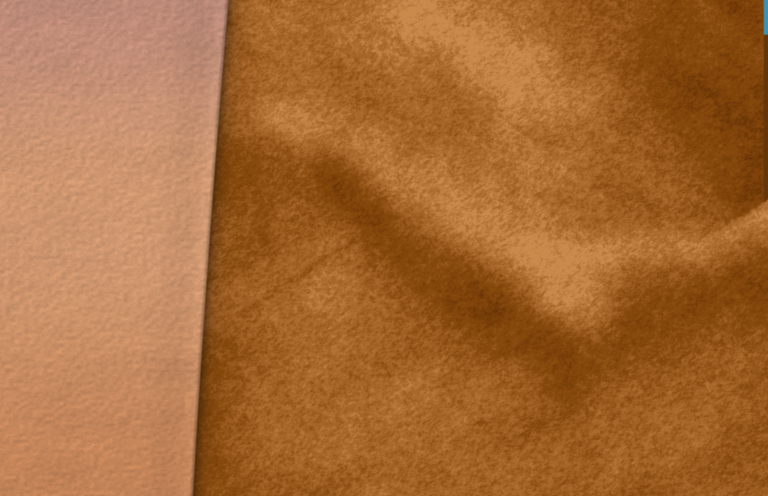
Reproduce this texture procedurally as a WebGL 1 fragment shader.

```glsl
precision highp float;
// Draped tan suede with soft folds, beside a smooth leather panel on the left.
uniform vec2 u_resolution;

// Lengths are in canvas heights.
const vec3 SUEDE_DEEP = vec3(0.38, 0.18, 0.015);
const vec3 SUEDE_DARK = vec3(0.52, 0.28, 0.045);
const vec3 SUEDE_MID = vec3(0.64, 0.385, 0.15);
const vec3 SUEDE_LIGHT = vec3(0.79, 0.54, 0.30);
const vec3 LEATHER_TOP = vec3(0.74, 0.54, 0.47);
const vec3 LEATHER_MID = vec3(0.81, 0.59, 0.435);
const vec3 LEATHER_LOW = vec3(0.76, 0.51, 0.34);
const vec3 BACKDROP = vec3(0.23, 0.58, 0.72);
const vec2 NAP_DIR = vec2(0.86, 0.51);
const vec2 SCRATCH_DIR = vec2(0.80, -0.60);
const float BASE_TONE = 0.36;
const float MOTTLE = 0.42;
const float NAP_DEPTH = 0.21;
const float PORE_DEPTH = 0.085;
const float SUEDE_RIGHT = 1.540;

float hash(vec2 p) {
  vec3 q = fract(vec3(p.xyx) * 0.1031);
  q += dot(q, q.yzx + 33.33);
  return fract((q.x + q.y) * q.z);
}

float noise(vec2 p) {
  vec2 i = floor(p), f = fract(p);
  f = f * f * (3.0 - 2.0 * f);
  return mix(mix(hash(i), hash(i + vec2(1.0, 0.0)), f.x),
             mix(hash(i + vec2(0.0, 1.0)), hash(i + 1.0), f.x), f.y);
}

float fbm(vec2 p) {
  float sum = 0.0, amp = 0.5;
  for (int i = 0; i < 5; i++) {
    sum += amp * noise(p);
    p = mat2(1.6, 1.2, -1.2, 1.6) * p + 7.3;
    amp *= 0.5;
  }
  return sum;
}

// Coordinates along and across a direction.
vec2 align(vec2 p, vec2 dir) {
  return vec2(dot(p, dir), dot(p, vec2(-dir.y, dir.x)));
}

// Soft elliptical patch.
float blob(vec2 p, vec2 center, vec2 radius) {
  vec2 d = (p - center) / radius;
  return exp(-dot(d, d));
}

// Soft band along the segment a-b.
float band(vec2 p, vec2 a, vec2 b, float width) {
  vec2 ab = b - a;
  float t = clamp(dot(p - a, ab) / dot(ab, ab), 0.0, 1.0);
  float d = length(p - a - ab * t) / width;
  return exp(-d * d);
}

// Upper edge of the fold that rises to the right.
float foldEdge(float x) {
  float d = max(x - 1.4, 0.0);
  return 0.515 + 0.3 * d + 1.8 * d * d;
}

float suedeTone(vec2 p) {
  vec2 q = p + 0.05 * (vec2(fbm(p * 5.0), fbm(p * 5.0 + 19.0)) - 0.5);
  float tone = BASE_TONE;
  // Broad light and shade
  tone += 0.24 * blob(q, vec2(0.82, 0.96), vec2(0.34, 0.20));
  tone += 0.34 * band(q, vec2(0.84, 0.98), vec2(1.04, 0.87), 0.070);
  tone += 0.20 * blob(q, vec2(1.12, 0.80), vec2(0.12, 0.04));
  tone += 0.28 * blob(q, vec2(1.08, 0.63), vec2(0.26, 0.13));
  tone += 0.28 * blob(q, vec2(0.66, 0.42), vec2(0.17, 0.14));
  tone += 0.18 * blob(q, vec2(0.76, 0.14), vec2(0.30, 0.20));
  tone += 0.10 * blob(q, vec2(1.40, 0.08), vec2(0.25, 0.15));
  tone -= 0.22 * blob(q, vec2(1.45, 0.85), vec2(0.20, 0.28));
  tone -= 0.14 * blob(q, vec2(0.50, 0.60), vec2(0.10, 0.20));
  tone -= 0.18 * blob(q, vec2(0.41, 0.10), vec2(0.08, 0.25));
  // Diagonal ridge and the valley below it
  float ridge = max(band(q, vec2(0.58, 0.77), vec2(0.76, 0.69), 0.055),
                max(band(q, vec2(0.76, 0.69), vec2(1.02, 0.49), 0.070),
                    band(q, vec2(1.02, 0.49), vec2(1.18, 0.36), 0.062)));
  float valley = max(band(q, vec2(0.67, 0.66), vec2(0.82, 0.50), 0.055),
                     band(q, vec2(0.82, 0.50), vec2(1.13, 0.29), 0.085));
  tone += 0.32 * ridge - 0.36 * valley;
  // Right fold: lit crest, shaded underside, dark crease above
  float crest = max(band(q, vec2(1.08, 0.50), vec2(1.38, 0.49), 0.040),
                    band(p, vec2(1.38, 0.49), vec2(1.56, 0.57), 0.045));
  tone += 0.36 * crest + 0.24 * blob(q, vec2(1.17, 0.42), vec2(0.10, 0.08));
  tone -= 0.24 * band(q, vec2(1.27, 0.34), vec2(1.52, 0.40), 0.085);
  float above = p.y - foldEdge(p.x);
  tone -= 0.50 * smoothstep(-0.008, 0.012, above) * exp(-max(above, 0.0) / 0.10)
        * smoothstep(1.34, 1.54, p.x);
  // Brushed mottling: falling streaks above, rising ones below
  float upper = smoothstep(0.50, 0.72, p.y + 0.25 * (p.x - 0.8));
  float falling = fbm(align(q, SCRATCH_DIR) * vec2(5.0, 13.0) + 3.0);
  float rising = fbm(align(q, NAP_DIR) * vec2(5.0, 12.0) + 9.0);
  tone += MOTTLE * (mix(0.75 * rising + 0.12, falling, upper) - 0.48);
  tone += 0.20 * (fbm(q * 28.0) - 0.48);
  // Faint rub lines
  tone -= 0.15 * band(q, vec2(0.50, 0.37), vec2(0.72, 0.52), 0.008);
  tone += 0.14 * band(q, vec2(1.02, 0.76), vec2(1.14, 0.65), 0.005);
  // Fine nap, coarser and brighter where light catches it
  vec2 n = align(p, NAP_DIR);
  float nap = noise(n * vec2(105.0, 165.0)) + noise(n * vec2(230.0, 310.0) + 11.0) - 1.0;
  return tone + NAP_DEPTH * nap * (0.75 + 0.6 * clamp(tone, 0.0, 1.0));
}

vec3 suede(vec2 p) {
  float t = suedeTone(p);
  vec3 c = mix(SUEDE_DEEP, SUEDE_DARK, smoothstep(-0.20, 0.22, t));
  c = mix(c, SUEDE_MID, smoothstep(0.17, 0.54, t));
  return mix(c, SUEDE_LIGHT, smoothstep(0.44, 0.96, t));
}

vec3 leather(vec2 p, float inside) {
  vec3 c = mix(LEATHER_LOW, LEATHER_MID, smoothstep(0.0, 0.55, p.y));
  c = mix(c, LEATHER_TOP, smoothstep(0.60, 1.0, p.y));
  vec2 w = p + 0.012 * vec2(fbm(p * 14.0), fbm(p * 14.0 + 5.0));
  float creases = fbm(w * vec2(8.0, 19.0)) - 0.48;
  vec2 g = w * vec2(105.0, 135.0);
  float pores = noise(g) - noise(g + vec2(0.5, -0.6));
  pores += 0.7 * (noise(g * 2.1) - 0.5);
  c *= 1.0 + 0.08 * creases + PORE_DEPTH * pores;
  c *= 1.0 - 0.04 * exp(-pow((inside - 0.06) / 0.035, 2.0));
  c += 0.02 * exp(-pow((inside - 0.014) / 0.010, 2.0));
  return c * mix(0.74, 1.0, smoothstep(0.0, 0.009, inside));
}

void main() {
  vec2 p = gl_FragCoord.xy / u_resolution.y;
  float soft = 1.2 / u_resolution.y;
  float panelEdge = 0.389 + 0.058 * p.y + 0.014 * p.y * p.y;
  float outside = p.x - panelEdge;
  vec3 color = suede(p);
  color *= 1.0 - 0.42 * exp(-max(outside, 0.0) / 0.014);
  // Narrow gap behind the suede at the upper right
  vec3 behind = mix(SUEDE_DARK * 0.75, BACKDROP, smoothstep(-soft, soft, p.y - 0.93));
  float gap = smoothstep(-soft, soft, p.x - SUEDE_RIGHT)
            * smoothstep(-soft, soft, p.y - foldEdge(p.x));
  color = mix(color, behind, gap);
  color = mix(leather(p, max(-outside, 0.0)), color, smoothstep(-soft, soft, outside));
  gl_FragColor = vec4(color, 1.0);
}
```
